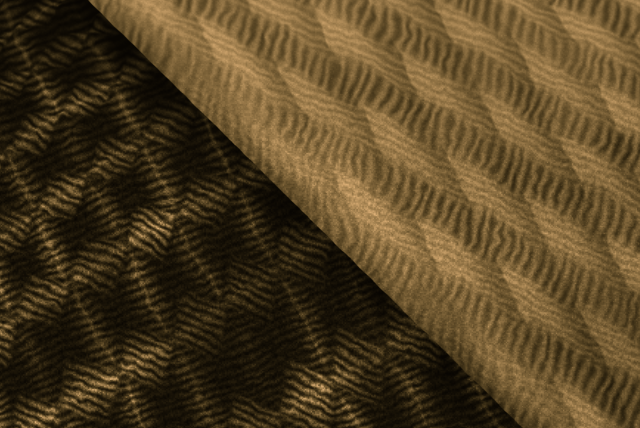
This texture is drawn by a WebGL 2 fragment shader. Its source:

```glsl
#version 300 es
precision highp float;
// Folded gold velvet: a dark underside and a lit face meet at a diagonal roll.
// Each side bends a skewed lattice in perspective, then fills its cells with
// crossing hatches, toothed bands and seams; noise adds pile and wear.
uniform vec2 u_resolution;
out vec4 fragColor;

float hash(vec2 p) {
  vec3 q = fract(p.xyx * vec3(0.1031, 0.1030, 0.0973));
  q += dot(q, q.yzx + 33.33);
  return fract((q.x + q.y) * q.z);
}

float noise(vec2 p) {
  vec2 i = floor(p), f = fract(p);
  f = f * f * (3.0 - 2.0 * f);
  return mix(mix(hash(i), hash(i + vec2(1, 0)), f.x),
             mix(hash(i + vec2(0, 1)), hash(i + vec2(1, 1)), f.x), f.y);
}

// Smooth stripes, 0 to 1, one per unit of phase
float stripes(float phase) {
  return 0.5 + 0.5 * cos(6.2832 * phase);
}

// Distance to the nearest whole number
float toLine(float x) {
  return abs(fract(x + 0.5) - 0.5);
}

// Brightness to gold: dark brown, olive, pale straw
vec3 gold(float t) {
  t = clamp(t, 0.03, 0.9);
  return vec3(t, 0.8 * t - 0.005, 0.56 * pow(t, 1.3));
}

// Underside: rhombs whose two kinds of side carry strokes that cross them
float underside(vec2 p, float d) {
  float u = 6.0 * (p.x - 0.5 * p.y);
  float v = 4.6 * log(1.0 + 2.56 * (p.y + 0.65 * p.x));
  float steep = toLine(u), shallow = toLine(v);

  // Strokes fall to the right on shallow sides and rise on steep ones
  float falling = stripes(44.0 * (p.y - 0.45 * p.x));
  float rising = stripes(46.0 * (p.y + 0.38 * p.x));
  float side = smoothstep(-0.06, 0.06, 0.75 * steep - shallow);
  float hatch = mix(rising, falling, side);

  // Sides glow unevenly and fade into the rhomb
  float wear = 0.35 + 1.1 * noise(p * 8.0 + 3.0);
  float strength = hash(vec2(floor(u + 0.5), floor(v)) + 9.0);
  float glow = smoothstep(0.42, 0.0, shallow) * wear;
  float steepGlow = smoothstep(0.36, 0.0, steep) * (0.25 + 0.6 * strength);
  steepGlow *= smoothstep(0.0, 0.2, shallow) * wear;
  glow = mix(steepGlow, glow, side);
  float vein = smoothstep(0.07, 0.0, steep) * smoothstep(0.0, 0.15, shallow) * strength;
  vein += 0.5 * smoothstep(0.08, 0.0, shallow) * wear;

  float tone = 0.065 + hatch * (0.04 + 0.27 * glow) + 0.05 * glow + 0.16 * vein;
  // Shadow under the roll and dim far corner
  tone *= mix(0.5, 1.0, smoothstep(0.0, -0.12, d));
  return tone * mix(0.7, 1.05, smoothstep(0.0, 0.5, p.y + 0.3 * p.x));
}

// Face: pale hatched plates between sloping bands of dark teeth
float face(vec2 p, float d) {
  // Bands steepen as they turn over the roll
  float bend = 0.07 * exp(-max(d, 0.0) / 0.1);
  float u = 7.0 * (p.x - 0.48 * p.y - 0.586);
  float v = 9.4 * log(1.0 + 0.711 * (p.y + bend - 0.52 * p.x + 0.566));
  float offset = fract(v + 0.5) - 0.5;
  float band = smoothstep(0.38, 0.12, abs(offset + 0.05 * sin(6.2832 * u)));
  float lean = 37.0 * p.x + 10.0 * p.y + 1.6 * offset * offset;
  float teeth = stripes(lean + 0.5 * noise(p * 14.0));
  float hatch = stripes(52.0 * (p.y - 0.42 * p.x));

  // Plates darken toward each steep seam, then start pale again
  float across = fract(u);
  float seam = smoothstep(0.3, 0.95, across) * smoothstep(1.0, 0.93, across);
  float plate = 0.10 + 0.10 * (hatch - 0.5) - 0.17 * seam;
  float wear = 0.6 + 0.7 * noise(p * 9.0 + 40.0);
  float toothed = 0.03 - 0.20 * teeth * wear - 0.05 * seam;
  float relief = mix(plate, toothed, band);

  // The roll: ribs instead of plates, bright crest, dim lip
  float roll = smoothstep(0.14, 0.04, d);
  float ribs = stripes(35.0 * p.x + 8.0 * p.y + 2.0 * noise(p * 9.0));
  relief = mix(relief, 0.4 * relief + 0.11 * (ribs - 0.5), roll);

  float light = 0.54 - 0.12 * smoothstep(0.25, 1.0, p.y)
              - 0.05 * smoothstep(1.0, 1.5, p.x);
  light += 0.08 * exp(-pow((d - 0.11) / 0.05, 2.0));
  light -= 0.12 * smoothstep(0.06, 0.0, d);
  light += 0.10 * (noise(p * 5.0 + 7.0) - 0.5);
  return light + relief;
}

void main() {
  // Units of canvas height, y running down from the top
  vec2 p = gl_FragCoord.xy / u_resolution.y;
  p.y = 1.0 - p.y;

  // Loose weave makes every line waver slightly
  vec2 waver = vec2(noise(p * 48.0), noise(p * 48.0 + 50.0)) - 0.5;
  vec2 slow = vec2(noise(p * 7.0 + 20.0), noise(p * 7.0 + 80.0)) - 0.5;
  vec2 q = p + 0.010 * waver + 0.022 * slow;

  // Signed distance from the fold, positive on the lit face
  float d = (p.x - 0.205 - 1.016 * p.y) / 1.425;
  d += 0.002 * (noise(p * 45.0) - 0.5);
  float lit = smoothstep(-0.002, 0.002, d);
  float tone = mix(underside(q, d), face(q, d), lit);

  // Short pile: fine grain, softer toward the far top edge
  float focus = mix(0.4, 1.0, smoothstep(0.0, 0.5, p.y));
  float grain = 0.6 * noise(p * 290.0) + 0.4 * noise(p * 130.0 + 11.0) - 0.5;
  tone *= 1.0 + focus * mix(1.0, 0.42, lit) * grain;
  tone += 0.10 * focus * pow(noise(p * 240.0 + 31.0), 9.0) * smoothstep(0.05, 0.3, tone);

  fragColor = vec4(gold(tone), 1.0);
}
```
